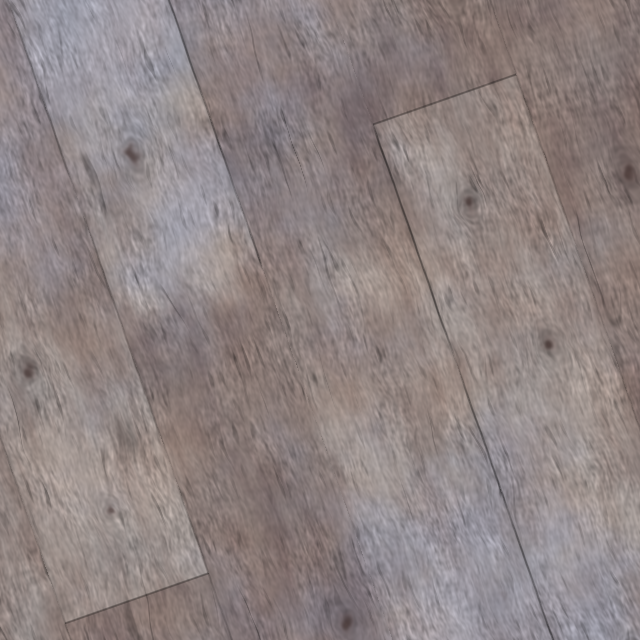
This texture is drawn by a WebGL 1 fragment shader. Its source:

```glsl
precision highp float;

uniform vec2 u_resolution;

const float PLANK_WIDTH = 0.237;

vec2 hash2(vec2 p) {
  p = vec2(dot(p, vec2(127.1, 311.7)), dot(p, vec2(269.5, 183.3)));
  return fract(sin(p) * 43758.545);
}

// Gradient noise, roughly -0.7 to 0.7
float noise(vec2 p) {
  vec2 i = floor(p), f = fract(p);
  vec2 w = f * f * f * (f * (f * 6.0 - 15.0) + 10.0);
  float a = dot(hash2(i) * 2.0 - 1.0, f);
  float b = dot(hash2(i + vec2(1, 0)) * 2.0 - 1.0, f - vec2(1, 0));
  float c = dot(hash2(i + vec2(0, 1)) * 2.0 - 1.0, f - vec2(0, 1));
  float d = dot(hash2(i + vec2(1, 1)) * 2.0 - 1.0, f - vec2(1, 1));
  return mix(mix(a, b, w.x), mix(c, d, w.x), w.y);
}

float fbm(vec2 p) {
  float sum = 0.0, amp = 0.6;
  for (int i = 0; i < 4; i++) {
    sum += amp * noise(p);
    p = p * 2.03 + 17.3;
    amp *= 0.55;
  }
  return sum;
}

// Lightness of a plank column at a height along it; worn joints blend softly
float plankTone(float column, float along, float wear, float px) {
  float worn = along + wear * 0.12;
  if (column < -0.5) return 0.42;
  if (column < 0.5) {
    float cut = smoothstep(-px, px, along + 0.009);
    return 0.28 + 0.40 * cut - 0.28 * smoothstep(0.40, 0.47, worn);
  }
  if (column < 1.5) return 0.24 + 0.46 * smoothstep(0.37, 0.47, worn);
  if (column < 2.5) return 0.58 - 0.28 * smoothstep(0.32, 0.44, worn);
  if (column < 3.5) return 0.58 - 0.26 * smoothstep(-px, px, along - 0.568);
  return 0.24;
}

// Darkness of a long seam: mostly worn away, open along a few stretches
float seamDepth(float id, float along) {
  float open = 0.15;
  if (id == 1.0) open = 0.22;
  if (id == 2.0) open = mix(0.05, 0.36, smoothstep(0.41, 0.43, along));
  if (id == 3.0) open = mix(0.40, 0.03, smoothstep(0.55, 0.58, along));
  return open * clamp(0.8 + 1.3 * noise(vec2(id * 7.3, along * 9.0)), 0.1, 1.2);
}

// x: sideways bend of the grain, y: dark core, z: rings and halo
vec3 knots(vec2 q) {
  vec3 sum = vec3(0.0);
  vec2 cell = floor(q / vec2(PLANK_WIDTH, 0.27));
  vec2 warp = 0.012 * vec2(noise(q * 45.0), noise(q * 45.0 + 9.0));
  for (int y = -1; y <= 1; y++) {
    for (int x = -1; x <= 1; x++) {
      vec2 id = cell + vec2(x, y);
      vec2 rnd = hash2(id + 4.7), kind = hash2(id + 31.9);
      vec2 d = q + warp - (id + 0.2 + 0.6 * rnd) * vec2(PLANK_WIDTH, 0.27);
      float r = length(d * vec2(1.0, 0.7)) / mix(0.008, 0.014, kind.y);
      float present = smoothstep(0.35, 0.6, kind.x);
      float halo = exp(-r * r * 0.16);
      sum.x -= present * d.x * 0.7 * halo;
      sum.y += present * exp(-r * r * 1.5);
      sum.z += present * halo * (0.6 + 0.35 * sin(r * 6.0));
    }
  }
  return sum;
}

void main() {
  vec2 p = gl_FragCoord.xy / u_resolution;
  float px = 1.0 / min(u_resolution.x, u_resolution.y);

  // Plank space: x across the boards, y along them
  vec2 q = vec2(dot(p, vec2(0.944, 0.33)) - 0.105, dot(p, vec2(-0.33, 0.944)));
  float column = floor(q.x / PLANK_WIDTH);
  float seamId = floor(q.x / PLANK_WIDTH + 0.5);
  float seamDist = q.x - seamId * PLANK_WIDTH;
  float wear = fbm(q * 9.0);

  // Board tones; the worn seam lets them run into each other
  float left = plankTone(seamId - 1.0, q.y, wear, px);
  float right = plankTone(seamId, q.y, wear, px);
  float depth = seamDepth(seamId, q.y);
  float blur = mix(0.025, 0.0015, smoothstep(0.03, 0.16, depth)) + px;
  float tone = mix(left, right, smoothstep(-blur, blur, seamDist + 0.4 * blur * wear));

  // Grain wanders around knots and along the board
  vec3 knot = knots(q);
  vec2 g = q + vec2(knot.x + 0.012 * noise(q * vec2(9.0, 8.0)) + 0.003 * noise(q * vec2(38.0, 24.0)), 0.0);
  g.x += column * 3.1;
  float blotch = fbm(q * vec2(6.5, 4.0) + 3.0);
  float streak = fbm(g * vec2(34.0, 6.0));
  float fiber = 0.8 * noise(g * vec2(120.0, 22.0)) + noise(g * vec2(190.0, 48.0) + 5.0)
              + 0.8 * noise(g * vec2(240.0, 110.0) + 23.0);
  float rough = 0.65 + 0.75 * smoothstep(-0.3, 0.4, noise(q * vec2(16.0, 9.0) + 70.0));
  float pores = smoothstep(0.18, 0.42, noise(g * vec2(125.0, 20.0) + 40.0));
  tone += 0.66 * blotch + 0.38 * streak + 0.26 * wear;

  // Thin broken cracks that follow the grain
  float ridge = abs(noise(g * vec2(30.0, 3.0) + 90.0)) / 30.0;
  float crack = (1.0 - smoothstep(0.0002, 0.0007 + 0.4 * px, ridge))
              * smoothstep(0.08, 0.35, noise(q * vec2(13.0, 8.0) + 33.0));

  // Pale cool sheen toward two sides of the floor
  vec2 upper = p - vec2(0.2, 0.95), lower = p - vec2(0.78, 0.0);
  float sheen = exp(-6.0 * dot(upper, upper)) + exp(-9.0 * dot(lower, lower));
  float cool = 0.85 * smoothstep(0.1, 0.75, 0.6 * sheen + 0.08 + 0.9 * fbm(q * 5.0 + 21.0));
  tone += 0.14 * sheen;

  vec3 color = mix(vec3(0.43, 0.365, 0.36), vec3(0.535, 0.475, 0.455), smoothstep(-0.08, 0.42, tone));
  color = mix(color, vec3(0.635, 0.597, 0.58), smoothstep(0.36, 0.9, tone));
  vec3 coolColor = mix(vec3(0.47, 0.44, 0.47), vec3(0.62, 0.62, 0.67), clamp(tone * 1.1, 0.0, 1.0));
  color = mix(color, coolColor, cool);
  color += vec3(0.035, 0.0, -0.025) * noise(q * 8.0 + 60.0);
  color *= 1.015 + rough * (0.19 * fiber - 0.15 * pores) - 0.20 * crack;

  // Knots
  color *= 1.0 - 0.17 * min(knot.z, 1.0);
  color = mix(color, vec3(0.27, 0.20, 0.19), 0.7 * min(knot.y, 1.0));

  // Long seams
  float offset = seamDist + 0.0015 * noise(vec2(seamId, q.y * 14.0));
  color *= 1.0 - depth * (1.0 - smoothstep(0.0003, 0.0012 + px, abs(offset)));
  color *= 1.0 - 0.25 * depth * exp(-abs(offset) * 160.0);

  // Crisp butt joints on the two unworn board ends
  float end = column == 0.0 ? q.y + 0.009 : column == 3.0 ? q.y - 0.568 : 1.0;
  color *= 1.0 - 0.32 * (1.0 - smoothstep(0.0003, 0.0012 + px, abs(end)));

  gl_FragColor = vec4(clamp(color, 0.0, 1.0), 1.0);
}
```
